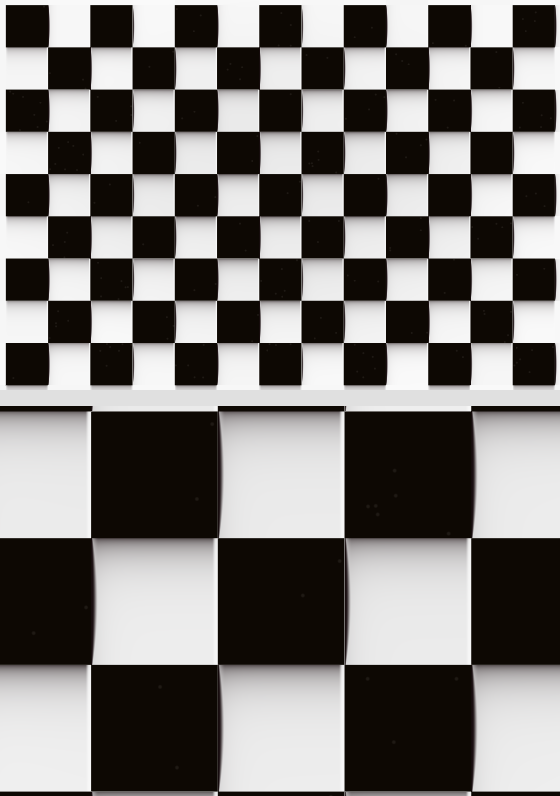
Top, the full canvas; bottom, a detail of the centre.
A Shadertoy shader for this pattern:

```glsl
const vec2 GRID = vec2(13.0, 9.0);
const vec2 MARGIN = vec2(0.0150, 0.0131);
const float CELL = 0.1083;
const vec3 INK = vec3(0.05, 0.03, 0.01);

float hash(vec2 p) {
    vec3 q = fract(p.xyx * 0.1031);
    q += dot(q, q.yzx + 33.33);
    return fract((q.x + q.y) * q.z);
}

// Signed triangle wave: positive in even cells, zero on cell edges
vec2 cellWave(vec2 p) {
    return 0.5 - abs(mod(p + 0.5, 2.0) - 1.0);
}

float rectCoverage(vec2 p, vec2 size, float px) {
    vec2 d = min(p, size - p);
    return clamp(min(d.x, d.y) / px + 0.5, 0.0, 1.0);
}

// Clamping keeps the wave from changing sign on the outer border
float checkerCoverage(vec2 p, vec2 size, float px) {
    vec2 w = clamp(cellWave(clamp(p, vec2(0.5), size - 0.5)) * 2.0 / px, -1.0, 1.0);
    return (0.5 + 0.5 * w.x * w.y) * rectCoverage(p, size, px);
}

float isInk(vec2 id, vec2 size) {
    bool inside = all(greaterThanEqual(id, vec2(0.0))) && all(lessThan(id, size));
    return inside && mod(id.x + id.y, 2.0) < 0.5 ? 1.0 : 0.0;
}

// Soft shadow falling downward from the square above
float dropShadow(vec2 f, float strength) {
    float ends = smoothstep(-0.03, 0.06, f.x) * (1.0 - smoothstep(0.95, 1.02, f.x));
    return strength * ends * (0.42 * exp(-7.0 * f.y) + 0.22 * exp(-38.0 * f.y));
}

// Narrow shadow beside a square, widest halfway down
float bowShadow(vec2 f, float width) {
    float t = 2.0 * f.y - 1.0;
    float reach = width * (0.25 + 0.75 * (1.0 - t * t));
    return 0.85 * (1.0 - smoothstep(reach * 0.2, reach, f.x))
         + 0.10 * exp(-12.0 * f.x);
}

vec3 paperColor(vec2 p, vec2 size) {
    vec2 id = floor(p);
    vec2 f = p - id;
    float center = 1.0 - smoothstep(0.25, 1.1, length(2.0 * p / size - 1.0));
    float vary = hash(id + 7.0);

    float tone = mix(0.97, 0.925, center) + 0.02 * (vary - 0.5);
    float strength = mix(0.8, 1.05, center) * mix(0.88, 1.12, vary);
    float below = isInk(id - vec2(0.0, 1.0), size) * dropShadow(f, strength);
    float beside = isInk(id - vec2(1.0, 0.0), size) * bowShadow(f, 0.055);
    float shade = 1.0 - (1.0 - below) * (1.0 - beside);
    vec3 color = tone * (1.0 - shade * vec3(0.95, 1.0, 0.99));

    // Bright rim along the left side of the next square
    float rim = isInk(id + vec2(1.0, 0.0), size) * smoothstep(0.955, 0.985, f.x);
    return mix(color, vec3(0.98), 0.75 * rim);
}

// Sparse, faint dust on the dark squares
float dust(vec2 p, float px) {
    vec2 id = floor(p * 14.0);
    vec2 spot = 0.3 + 0.4 * vec2(hash(id + 3.1), hash(id + 19.7));
    float d = length(p * 14.0 - id - spot) / 14.0;
    return step(0.985, hash(id + 41.0)) * (1.0 - smoothstep(0.006, 0.014 + px, d));
}

void mainImage(out vec4 fragColor, in vec2 fragCoord) {
    vec2 uv = fragCoord / iResolution.y;
    vec2 p = (vec2(uv.x, 1.0 - uv.y) - MARGIN) / CELL;
    float px = 1.0 / (iResolution.y * CELL);

    vec3 ink = INK + 0.07 * dust(p, px);
    vec3 color = mix(paperColor(p, GRID), ink, checkerCoverage(p, GRID, px));
    fragColor = vec4(color, 1.0);
}
```
